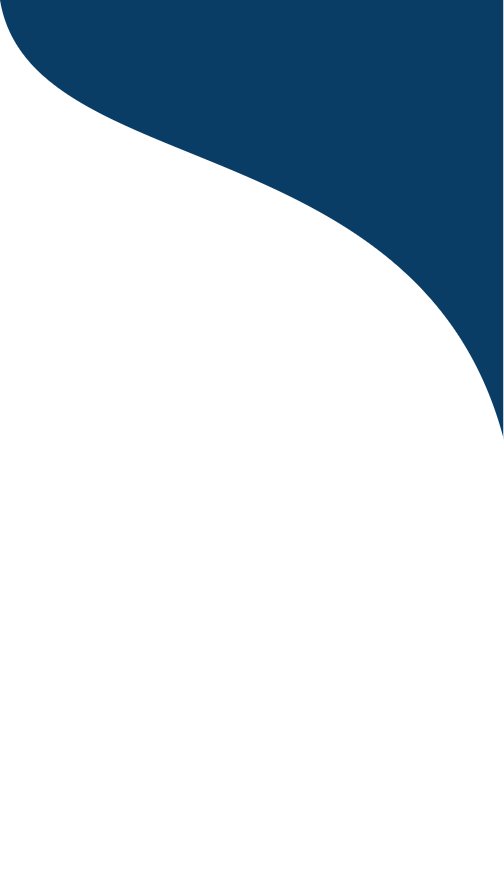
Write a Shadertoy shader that draws this background.

```glsl
const vec3 PAPER = vec3(1.0);
const vec3 NAVY = vec3(0.035, 0.24, 0.395);
const float RIGHT_EDGE = 0.9985;
const int SOLVE_STEPS = 18;

vec2 cubicPoint(vec2 a, vec2 b, vec2 c, vec2 d, float t) {
    float s = 1.0 - t;
    return s * s * s * a + 3.0 * s * s * t * b + 3.0 * s * t * t * c + t * t * t * d;
}

vec2 cubicTangent(vec2 a, vec2 b, vec2 c, vec2 d, float t) {
    float s = 1.0 - t;
    return 3.0 * (s * s * (b - a) + 2.0 * s * t * (c - b) + t * t * (d - c));
}

// Bisects for the parameter where the curve, rising in x, reaches x
float cubicParameter(vec2 a, vec2 b, vec2 c, vec2 d, float x) {
    float t = 0.5;
    float stepSize = 0.25;
    for (int i = 0; i < SOLVE_STEPS; i++) {
        t += cubicPoint(a, b, c, d, t).x < x ? stepSize : -stepSize;
        stepSize *= 0.5;
    }
    return t;
}

// Signed distance to the local tangent line, positive above the curve
float distanceAbove(vec2 p, vec2 a, vec2 b, vec2 c, vec2 d) {
    float t = cubicParameter(a, b, c, d, p.x);
    vec2 along = normalize(cubicTangent(a, b, c, d, t));
    vec2 offset = p - cubicPoint(a, b, c, d, t);
    return along.x * offset.y - along.y * offset.x;
}

// Edge coverage over one pixel
float coverage(float signedDistance, float pixel) {
    return clamp(signedDistance / pixel + 0.5, 0.0, 1.0);
}

void mainImage(out vec4 fragColor, in vec2 fragCoord) {
    // Canvas units: width is one
    vec2 canvas = vec2(1.0, iResolution.y / iResolution.x);
    vec2 p = fragCoord / iResolution.x;
    float pixel = 1.0 / iResolution.x;

    // Flowing boundary from the top left corner to the right side
    vec2 start = vec2(0.0, 1.0) * canvas;
    vec2 startHandle = vec2(0.060, 0.794) * canvas;
    vec2 endHandle = vec2(0.831, 0.863) * canvas;
    vec2 end = vec2(RIGHT_EDGE, 0.512) * canvas;
    float wave = distanceAbove(p, start, startHandle, endHandle, end);

    // Navy area with a narrow light margin on the right
    float mask = coverage(wave, pixel) * coverage(RIGHT_EDGE - p.x, pixel);
    fragColor = vec4(mix(PAPER, NAVY, mask), 1.0);
}
```
